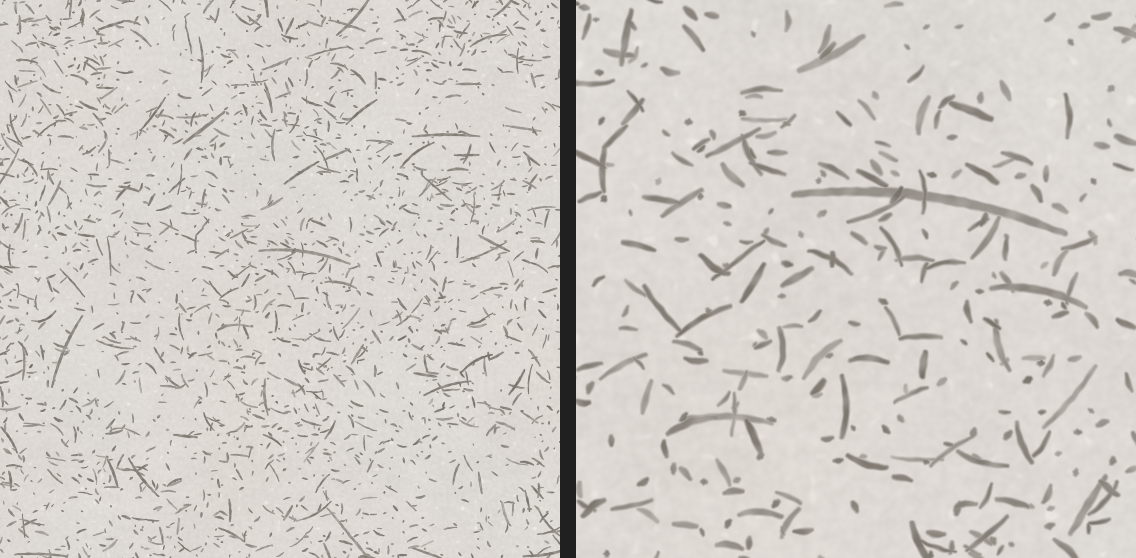
Left, the full canvas; right, a detail of the centre.
Write a WebGL 2 fragment shader that draws this texture.

```glsl
#version 300 es
precision highp float;
precision highp int;

uniform vec2 u_resolution;
out vec4 fragColor;

// Integer hash: three random values in 0..1 per cell and seed
vec3 hash3(vec2 cell, int seed) {
    uvec3 v = uvec3(ivec3(ivec2(cell) + 512, seed));
    v = v * 1664525u + 1013904223u;
    v.x += v.y * v.z; v.y += v.z * v.x; v.z += v.x * v.y;
    v ^= v >> 16u;
    v.x += v.y * v.z; v.y += v.z * v.x; v.z += v.x * v.y;
    return vec3(v >> 8u) / 16777216.0;
}

float cornerSlope(vec2 cell, vec2 offset) {
    float angle = 6.2832 * hash3(cell, 91).x;
    return dot(vec2(cos(angle), sin(angle)), offset);
}

float gradientNoise(vec2 p) {
    vec2 i = floor(p), f = p - i;
    vec2 w = f * f * f * (f * (f * 6.0 - 15.0) + 10.0);
    vec2 e = vec2(1.0, 0.0);
    return mix(mix(cornerSlope(i, f), cornerSlope(i + e.xy, f - e.xy), w.x),
               mix(cornerSlope(i + e.yx, f - e.yx), cornerSlope(i + e.xx, f - e.xx), w.x), w.y);
}

// Coverage of one slightly bent, tapered straw centred at the origin
float straw(vec2 p, float angle, float halfLength, float halfWidth, float bend) {
    float c = cos(angle), s = sin(angle);
    p = vec2(c * p.x + s * p.y, c * p.y - s * p.x);
    float along = clamp(p.x / halfLength, -1.0, 1.0);
    p.y -= bend * halfLength * (along * along - 0.4);
    p.x -= along * halfLength;
    float radius = halfWidth * (1.0 - 0.4 * along * along);
    return 1.0 - smoothstep(-0.0009, 0.0013, length(p) - radius);
}

// Scatter of straws, one candidate per grid cell, thinned by clump noise
float strawLayer(vec2 uv, float cells, vec2 lengthRange, float width, float density, int seed) {
    vec2 home = floor(uv * cells);
    float ink = 0.0;
    for (int y = -1; y <= 1; y++) {
        for (int x = -1; x <= 1; x++) {
            vec2 cell = home + vec2(x, y);
            vec3 place = hash3(cell, seed);
            vec2 centre = (cell + place.xy) / cells;
            float clump = 1.0 + 1.3 * gradientNoise(centre * 6.0 + 3.7);
            if (place.z > density * clump) continue;
            vec3 shape = hash3(cell, seed + 1);
            vec3 look = hash3(cell, seed + 2);
            float turn = shape.x * 2.0 - 1.0;
            float angle = 1.5708 * turn * mix(abs(turn), 1.0, 0.55) - 0.15;
            float halfLength = mix(lengthRange.x, lengthRange.y, shape.y * shape.y);
            float cover = straw(uv - centre, angle, halfLength,
                                width * mix(0.65, 1.35, shape.z), 0.35 * (look.x - 0.5));
            ink = max(ink, cover * mix(0.5, 1.0, sqrt(look.y)));
        }
    }
    return ink;
}

void main() {
    vec2 uv = gl_FragCoord.xy / u_resolution.y;

    // Plaster: broad mottling, soft trowel streaks and fine grain
    float mottle = gradientNoise(uv * 5.0) + 0.6 * gradientNoise(uv * 14.0 + 8.0);
    float streaks = gradientNoise(uv * vec2(22.0, 48.0) + 5.0);
    float grain = gradientNoise(uv * 120.0) + 0.8 * gradientNoise(uv * 230.0 + 17.0);
    vec3 colour = vec3(0.869, 0.850, 0.832);
    colour += 0.016 * mottle + 0.014 * streaks + 0.024 * grain;
    colour += vec3(0.006, -0.003, -0.002) * gradientNoise(uv * 3.5 + 21.0);

    // Small pale flecks
    colour += 0.05 * smoothstep(0.36, 0.6, gradientNoise(uv * 85.0 + 31.0));

    // Straw, from tiny chips to long stalks, with ragged edges
    vec2 ragged = uv + 0.0009 * vec2(gradientNoise(uv * 140.0 + 2.0), gradientNoise(uv * 140.0 + 60.0));
    float ink = strawLayer(ragged, 56.0, vec2(0.0010, 0.0055), 0.0015, 0.42, 10);
    ink = max(ink, strawLayer(ragged, 33.0, vec2(0.0050, 0.0150), 0.0016, 0.52, 20));
    ink = max(ink, strawLayer(ragged, 29.0, vec2(0.0060, 0.0190), 0.0017, 0.48, 30));
    ink = max(ink, strawLayer(ragged, 17.0, vec2(0.0140, 0.0380), 0.0018, 0.42, 40));
    ink = max(ink, strawLayer(ragged, 8.0, vec2(0.0300, 0.0900), 0.0022, 0.30, 50));

    // Straw fades where plaster partly covers it
    ink *= clamp(0.92 + 0.5 * gradientNoise(uv * 95.0 + 44.0), 0.0, 1.0);
    vec3 strawColour = vec3(0.485, 0.460, 0.432) + 0.05 * gradientNoise(uv * 60.0 + 9.0);
    fragColor = vec4(mix(colour, strawColour, ink), 1.0);
}
```
